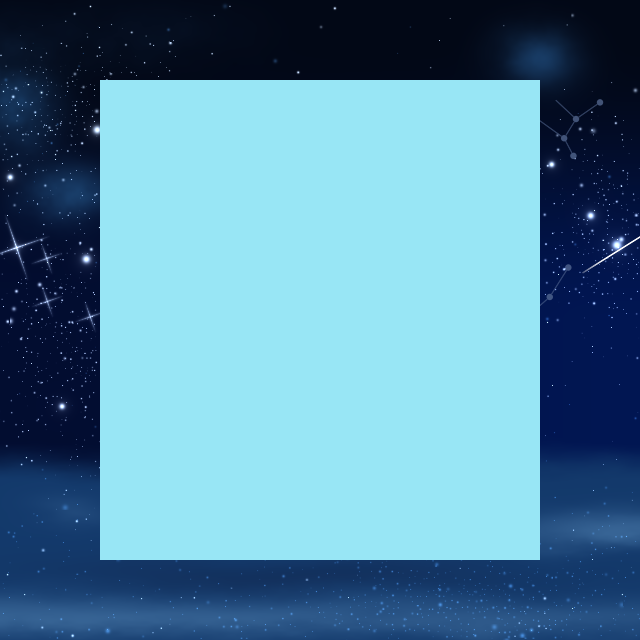
Reproduce this background procedurally as a three.js fragment shader.

```glsl
// Starry night sky over misty clouds, framing a flat pale blue panel.
varying vec2 vUv;

const vec3 PANEL_COLOR = vec3(0.595, 0.902, 0.961);
const vec3 SKY_TOP = vec3(0.008, 0.03, 0.085);
const vec3 SKY_LEFT = vec3(0.008, 0.05, 0.19);
const vec3 SKY_RIGHT = vec3(0.004, 0.085, 0.32);
const vec3 NEBULA_COLOR = vec3(0.11, 0.27, 0.45);
const vec3 CLOUD_DEEP = vec3(0.075, 0.225, 0.42);
const vec3 CLOUD_LIGHT = vec3(0.24, 0.42, 0.61);
const vec3 CLOUD_SHADE = vec3(0.07, 0.18, 0.35);
const vec3 STAR_COLOR = vec3(0.85, 0.92, 1.0);
const vec3 CHART_COLOR = vec3(0.34, 0.42, 0.58);
const vec2 PANEL_MIN = vec2(0.15625, 0.125);
const vec2 PANEL_MAX = vec2(0.84375, 0.875);
const float CLOUD_TOP = 0.28;
const float RAY_WIDTH = 0.0012;
const vec2 RAY_AXIS = vec2(0.946, 0.325);
const float EDGE = 0.0008;

float hash(vec2 p) {
  return fract(sin(dot(p, vec2(127.1, 311.7))) * 43758.545);
}

float noise(vec2 p) {
  vec2 i = floor(p), f = fract(p);
  f = f * f * (3.0 - 2.0 * f);
  return mix(mix(hash(i), hash(i + vec2(1.0, 0.0)), f.x),
             mix(hash(i + vec2(0.0, 1.0)), hash(i + 1.0), f.x), f.y);
}

float fbm(vec2 p) {
  float sum = 0.0, gain = 0.5;
  for (int i = 0; i < 5; i++) {
    sum += gain * noise(p);
    p = p * 2.03 + 17.3;
    gain *= 0.5;
  }
  return sum;
}

// Soft elliptical spot
float spot(vec2 p, vec2 center, vec2 size) {
  vec2 d = (p - center) / size;
  return exp(-dot(d, d));
}

// One jittered star per grid cell, kept with the given chance
float starLayer(vec2 p, float cells, float size, float chance) {
  vec2 id = floor(p * cells);
  vec2 jitter = vec2(hash(id + 3.7), hash(id + 9.2)) * 0.7 + 0.15;
  float pick = hash(id + 21.4);
  float radius = size * mix(0.4, 1.0, pow(hash(id + 5.1), 3.0));
  float d = length(p - (id + jitter) / cells) / radius;
  return exp(-d * d) * step(pick, chance) * mix(0.35, 1.0, hash(id + 14.6));
}

// Bright core with a wide halo
float glow(vec2 p, vec2 center, float size) {
  float d = length(p - center) / size;
  return exp(-d * d * 6.0) + 0.3 * exp(-d * 1.8);
}

// Tilted four-pointed sparkle
float sparkle(vec2 p, vec2 center, float reach) {
  vec2 d = p - center;
  vec2 q = abs(vec2(dot(d, RAY_AXIS), dot(d, vec2(-RAY_AXIS.y, RAY_AXIS.x))));
  vec2 fade = max(1.0 - q / reach, 0.0);
  vec2 rays = exp(-q.yx / RAY_WIDTH) * fade;
  return max(rays.x, rays.y) + 0.5 * exp(-length(d) / (reach * 0.08));
}

float segment(vec2 p, vec2 a, vec2 b, float width) {
  vec2 ab = b - a;
  float t = clamp(dot(p - a, ab) / dot(ab, ab), 0.0, 1.0);
  return 1.0 - smoothstep(width - EDGE, width + EDGE, length(p - a - ab * t));
}

// Constellation edge with a round node at its start
float chartLink(vec2 p, vec2 a, vec2 b) {
  float node = 1.0 - smoothstep(0.004, 0.006, length(p - a));
  return max(node, 0.7 * segment(p, a, b, 0.001));
}

vec3 sky(vec2 p) {
  vec3 low = mix(SKY_LEFT, SKY_RIGHT, smoothstep(0.1, 0.95, p.x));
  vec3 col = mix(low, SKY_TOP, smoothstep(0.5, 0.94, p.y));
  float wisps = smoothstep(0.2, 0.75, fbm(p * 8.0));
  float nebula = spot(p, vec2(0.02, 0.84), vec2(0.06, 0.08)) * 0.85
               + spot(p, vec2(0.11, 0.69), vec2(0.07, 0.045)) * 0.9
               + spot(p, vec2(0.84, 0.91), vec2(0.06, 0.045)) * 0.65
               + spot(p, vec2(0.2, 0.94), vec2(0.16, 0.05)) * 0.15;
  return mix(col, NEBULA_COLOR, clamp(nebula * (0.35 + wisps), 0.0, 1.0));
}

vec3 addClouds(vec3 col, vec2 p) {
  float n = fbm(p * vec2(5.0, 14.0)) - 0.5;
  float y = p.y + n * 0.05;
  col = mix(col, CLOUD_DEEP, 1.0 - smoothstep(CLOUD_TOP - 0.04, CLOUD_TOP + 0.03, y));
  float shade = spot(vec2(p.x, y), vec2(0.45, 0.1), vec2(0.35, 0.03));
  float light = spot(vec2(p.x, y), vec2(0.98, 0.175), vec2(0.18, 0.025)) * 0.8
              + spot(vec2(p.x, y), vec2(0.11, 0.2), vec2(0.06, 0.025)) * 0.3
              + exp(-pow((y - 0.03) / 0.033, 2.0)) * mix(0.9, 0.5, p.x);
  col = mix(col, CLOUD_SHADE, shade * 0.8);
  return mix(col, CLOUD_LIGHT, clamp(light * (1.0 + n), 0.0, 1.0));
}

void main() {
  vec2 p = vUv;
  vec3 col = addClouds(sky(p), p);

  // Star fields: left band, right cluster, and dust over the clouds
  float field = spot(p, vec2(0.1, 0.83), vec2(0.16, 0.09))
              + spot(p, vec2(0.11, 0.48), vec2(0.1, 0.17))
              + spot(p, vec2(0.95, 0.64), vec2(0.09, 0.13));
  float dust = spot(p, vec2(0.73, 0.05), vec2(0.22, 0.08)) + 0.2 * (1.0 - smoothstep(0.15, 0.3, p.y));
  float stars = starLayer(p, 130.0, 0.0013, field * 0.5)
              + starLayer(p + 0.37, 65.0, 0.0023, field * 0.3 + 0.015)
              + starLayer(p + 0.71, 32.0, 0.0042, field * 0.18);
  float motes = starLayer(p + 0.19, 110.0, 0.0018, dust * 0.6)
              + starLayer(p + 0.53, 45.0, 0.0042, dust * 0.35);
  col += STAR_COLOR * stars + CLOUD_LIGHT * motes * 0.7;

  // Bright stars and sparkles
  float bright = glow(p, vec2(0.135, 0.595), 0.014) + glow(p, vec2(0.016, 0.723), 0.01)
               + glow(p, vec2(0.097, 0.365), 0.01) + glow(p, vec2(0.152, 0.797), 0.014)
               + glow(p, vec2(0.862, 0.743), 0.01) + glow(p, vec2(0.923, 0.663), 0.012)
               + glow(p, vec2(0.964, 0.617), 0.016);
  bright += sparkle(p, vec2(0.026, 0.613), 0.056)
          + 0.7 * sparkle(p, vec2(0.073, 0.596), 0.027)
          + 0.7 * sparkle(p, vec2(0.074, 0.529), 0.027)
          + 0.7 * sparkle(p, vec2(0.141, 0.505), 0.027);
  col += STAR_COLOR * bright;

  // Constellations and shooting star
  vec2 fork = vec2(0.9, 0.814), bend = vec2(0.8815, 0.784), low = vec2(0.859, 0.536);
  float chart = max(chartLink(p, vec2(0.9375, 0.84), fork), chartLink(p, fork, bend));
  chart = max(chart, max(chartLink(p, bend, vec2(0.844, 0.811)), chartLink(p, vec2(0.896, 0.7565), bend)));
  chart = max(chart, max(segment(p, fork, vec2(0.869, 0.843), 0.001) * 0.7, chartLink(p, low, vec2(0.843, 0.522))));
  chart = max(chart, chartLink(p, vec2(0.888, 0.582), low));
  col = mix(col, CHART_COLOR, chart * 0.75);
  col = mix(col, vec3(1.0), segment(p, vec2(0.911, 0.574), vec2(1.01, 0.636), 0.0012) * smoothstep(0.89, 0.95, p.x));

  // Panel
  vec2 inside = smoothstep(PANEL_MIN - EDGE, PANEL_MIN + EDGE, p)
              * (1.0 - smoothstep(PANEL_MAX - EDGE, PANEL_MAX + EDGE, p));
  col = mix(col, PANEL_COLOR, inside.x * inside.y);
  gl_FragColor = vec4(clamp(col, 0.0, 1.0), 1.0);
}
```
